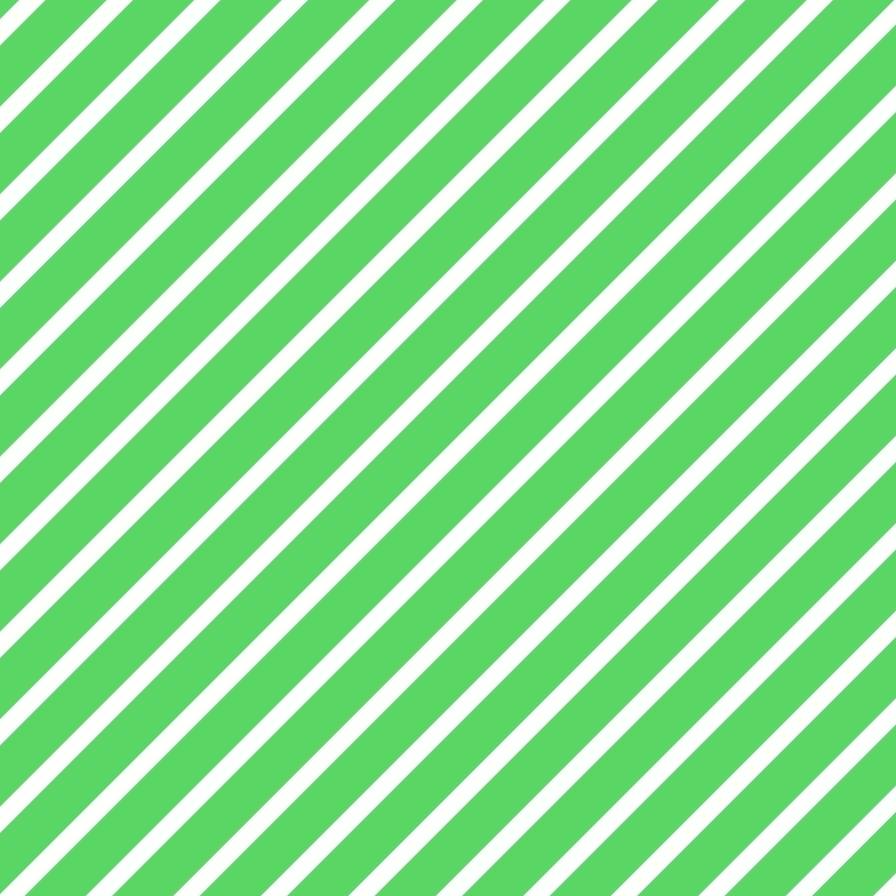
A WebGL 1 fragment shader for this pattern:

```glsl
precision highp float;
// Diagonal white stripes on a green ground, with a thin muted fringe along each edge.

uniform vec2 u_resolution;

const vec3 GREEN = vec3(0.35, 0.84, 0.39);
const vec3 MUTED_GREEN = vec3(0.43, 0.79, 0.47);
const vec3 PALE_GREEN = vec3(0.93, 1.0, 0.94);
const vec3 WHITE = vec3(0.99, 1.0, 0.99);

// Lengths are measured along the horizontal, as fractions of the canvas.
const float PERIOD = 75.0 / 768.0;
const float STRIPE_WIDTH = 0.3 * PERIOD;
const float STRIPE_CENTER = 0.0361;
const float FRINGE = 0.0037;

// Signed distance to the nearest stripe edge, positive inside the stripe.
float stripeDistance(float x, float center, float period, float width) {
    float offset = mod(x - center + 0.5 * period, period) - 0.5 * period;
    return 0.5 * width - abs(offset);
}

// Smooth step of the given softness, centred on an edge.
float softEdge(float edge, float softness, float x) {
    return smoothstep(edge - 0.5 * softness, edge + 0.5 * softness, x);
}

// Colour ramp across an edge: ground, fringe, pale rim, stripe.
vec3 edgeRamp(float dist, float fringe, float softness) {
    vec3 color = mix(GREEN, MUTED_GREEN, softEdge(-fringe, softness, dist));
    color = mix(color, PALE_GREEN, softEdge(0.0, 1.5 * softness, dist));
    return mix(color, WHITE, softEdge(fringe, softness, dist));
}

void main() {
    float size = min(u_resolution.x, u_resolution.y);
    vec2 uv = gl_FragCoord.xy / size;
    float softness = max(0.0018, 1.0 / size);

    // Stripes rise to the right at 45 degrees.
    float across = uv.x - uv.y + 1.0;
    float dist = stripeDistance(across, STRIPE_CENTER, PERIOD, STRIPE_WIDTH);

    gl_FragColor = vec4(edgeRamp(dist, FRINGE, softness), 1.0);
}
```
